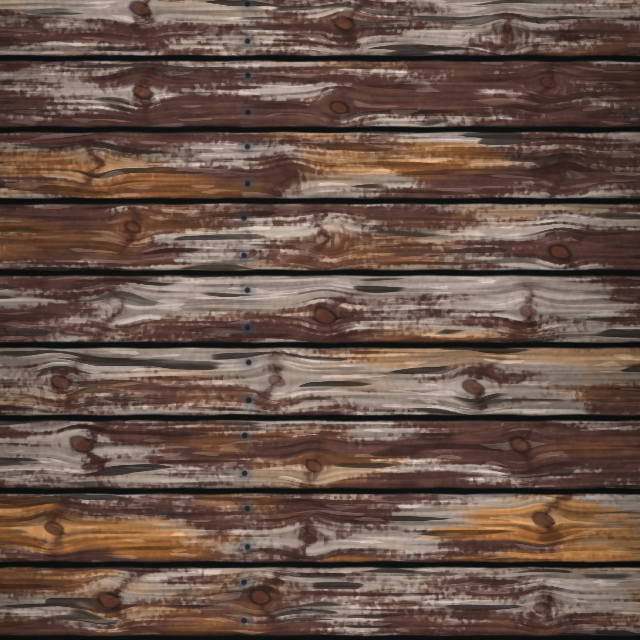
Give the GLSL for this texture, as a WebGL 2 fragment shader.

```glsl
#version 300 es
precision highp float;

uniform vec2 u_resolution;
out vec4 fragColor;

vec3 hash3(vec2 p) {
    vec3 q = fract(p.xyx * vec3(.1031, .1030, .0973));
    q += dot(q, q.yxz + 33.33);
    return fract((q.xxy + q.yzz) * q.zyx);
}

// Smooth cellular noise: each scattered point spreads its own value
float cells(vec2 p) {
    vec2 base = floor(p);
    float sum = 0., total = 0.;
    for (int j = -1; j <= 1; j++)
        for (int i = -1; i <= 1; i++) {
            vec2 cell = base + vec2(i, j);
            vec3 h = hash3(cell);
            vec2 d = cell + h.xy - p;
            float weight = exp(-7. * dot(d, d));
            sum += weight * h.z;
            total += weight;
        }
    return sum / total;
}

float layers(vec2 p) {
    float sum = 0., amp = .5;
    for (int i = 0; i < 4; i++) {
        sum += amp * cells(p);
        p = p * 2.03 + 7.3;
        amp *= .55;
    }
    return sum;
}

void main() {
    vec2 uv = gl_FragCoord.xy / u_resolution;
    float pixel = 1. / u_resolution.y;

    // Planks, counted from the bottom
    const float pitch = .1133;
    float v = (uv.y - .0026 - .005 * sin(3.456 * uv.y)) / pitch;
    float row = floor(v), t = v - row;
    int plank = clamp(int(row), 0, 8);
    float wear = float[9](.62, .56, .46, .76, .60, .27, .52, .16, .56)[plank];
    float warmth = float[9](.35, .95, .10, .35, .20, .15, .50, .15, .05)[plank];
    vec2 p = vec2(uv.x + row * 3.7, uv.y + row * 1.3 + 2.);
    float rough = layers(p * vec2(32., 60.));

    // Knots bend the grain and leave slanted dark feathers
    float bend = 0., feather = 0., eye = 0., rim = 0., rings = 0.;
    for (int k = 0; k < 3; k++) {
        vec3 h = hash3(vec2(float(k) * 5. + 3., row + 11.));
        vec2 center = vec2((float(k) + .2 + .6 * h.x) / 3., .28 + .44 * h.y);
        vec2 d = vec2(uv.x - center.x, (t - center.y) * pitch);
        bend -= .75 * d.y * exp(-dot(d, d) / .0012);
        float slant = d.x - (h.z - .5) * 2.4 * abs(d.y) - .25 * d.y + (rough - .5) * .04;
        float width = .006 + .2 * abs(d.y);
        float reach = 1. - smoothstep(.012, .075, abs(d.y));
        feather = max(feather, exp(-slant * slant / (width * width)) * reach * (.5 + .5 * h.y));
        float r = length(vec2(d.x + .4 * d.y, d.y * 1.35)) / (.007 + .010 * h.z) + (rough - .5) * .5;
        float strength = smoothstep(.15, .6, h.z);
        eye = max(eye, strength * (1. - smoothstep(.75, 1., r)));
        rim = max(rim, strength * exp(-pow((r - 1.) * 5., 2.)));
        rings += sin(r * 13.) * exp(-r * .75);
    }
    p.y += bend;

    // Grain in long thin fibres
    float broad = cells(p * vec2(3., 34.));
    float fibre = cells(p * vec2(9., 210.));
    float lines = .5 + .5 * sin(p.y * 620. + broad * 13. + 2. * sin(p.x * 9.));
    float grain = .5 * fibre + .25 * lines + .25 * broad;
    float speck = cells(p * vec2(190., 170.));

    // Flaking paint over bare wood
    float patchy = layers(p * vec2(5., 30.));
    float level = patchy + (wear - .5) * .42 + (t - .5) * .12
        + (speck - .5) * .16 + (fibre - .5) * .16 - feather * .22;
    float bare = smoothstep(.40, .64, level);
    vec3 paint = mix(vec3(.24, .155, .145), vec3(.43, .295, .26), .55 * rough + .45 * grain);
    vec3 wood = mix(vec3(.42, .345, .305), vec3(.74, .69, .65), grain * .7 + patchy * .3);
    vec3 color = mix(paint, wood, bare);

    // Amber patches where fresh wood shows
    float amber = smoothstep(.46, .72, layers(p * vec2(4., 19.) + 40.) + (warmth - .4) * .24);
    color = mix(color, vec3(.70, .44, .20) * (.65 + .6 * grain), amber * (.25 + .5 * warmth));

    // Cracks, fibres and dust
    float crack = smoothstep(.74, .90, cells(p * vec2(11., 125.) + 9.));
    color *= 1. - crack * (.25 + .35 * bare);
    color *= .88 + .22 * fibre + .10 * (speck - .5) + .04 * rings;
    color += .13 * smoothstep(.76, .92, cells(p * vec2(26., 190.) + 70.));

    // Knots
    color = mix(color, vec3(.19, .115, .105) * (.75 + .6 * grain), feather * .72);
    color = mix(color, vec3(.37, .22, .17) * (.8 + .4 * rough), eye * .8);
    color = mix(color, vec3(.13, .085, .08), rim * .6);

    // Two nails in each plank with a bluish stain
    float nailX = .385 + .008 * (hash3(vec2(row + 4., 8.)).x - .5);
    float nail = length(vec2(uv.x - nailX, (abs(t - .5) - .26) * pitch));
    color = mix(color, vec3(.25, .29, .33), .45 * exp(-nail * nail / .00016));
    color = mix(color, vec3(.09, .11, .14), .85 * (1. - smoothstep(.0025, .0045 + pixel, nail)));

    // Worn upper edge, shaded lower edge and dark gap
    float edge = min(t, 1. - t) * pitch + .0006 * sin(uv.x * 47. + row * 2.) + .0012 * (rough - .5);
    color += .07 * exp(-pow(((1. - t) * pitch - .007) / .002, 2.));
    color *= 1. - .35 * exp(-max(edge - .0045, 0.) / .0025);
    vec3 gap = vec3(.055, .06, .06) + .05 * rough * smoothstep(.002, .0045, edge);
    color = mix(gap, color, smoothstep(.0045 - pixel, .0045 + pixel, edge));

    // Soft falloff toward the sides
    color *= 1.03 - .28 * pow(abs(uv.x - .48) * 1.9, 3.);
    fragColor = vec4(color, 1.);
}
```
